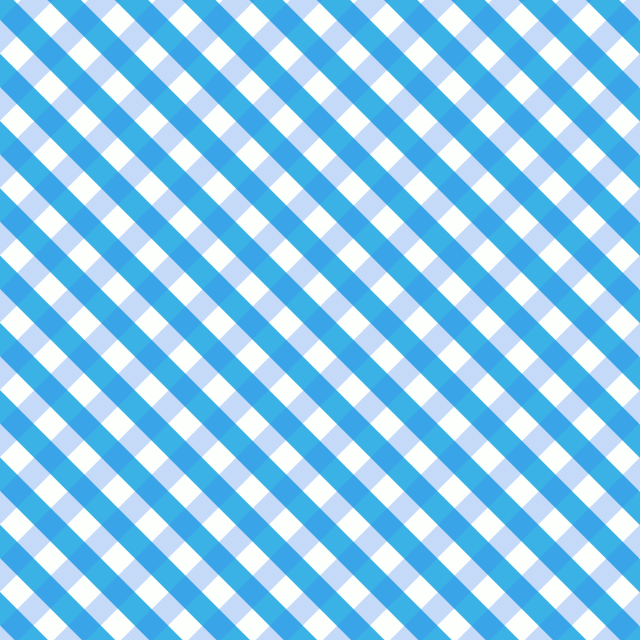
Give the GLSL for this pattern, as a WebGL 1 fragment shader.

```glsl
precision highp float;
// Diagonal gingham: bold blue bands crossing pale lavender bands on white.

#define REPEATS 9.511          // bands across and down the canvas
#define BLUE_WIDTH 0.497       // share of one repeat
#define PALE_WIDTH 0.485
#define BLUE_PHASE -0.046      // band centre, in repeats from the top left
#define PALE_PHASE 0.551
#define RIB_COUNT 128.0        // fine woven ribs along each diagonal
#define WHITE vec3(0.992, 1.0, 0.994)
#define LAVENDER vec3(0.770, 0.852, 0.978)
#define LAVENDER_RIB vec3(0.780, 0.866, 0.964)
#define BLUE vec3(0.228, 0.700, 0.902)
#define BLUE_CROSSING vec3(0.222, 0.645, 0.904)

uniform vec2 u_resolution;

// Coverage of a repeating band; all lengths are in repeats.
float band(float position, float centre, float width, float softness) {
    float distanceToCentre = abs(fract(position - centre + 0.5) - 0.5);
    return 1.0 - smoothstep(-softness, softness, distanceToCentre - 0.5 * width);
}

void main() {
    float shortSide = min(u_resolution.x, u_resolution.y);
    vec2 uv = gl_FragCoord.xy / shortSide;
    uv.y = u_resolution.y / shortSide - uv.y;

    // Diagonal axes: across the falling bands, across the rising bands.
    float falling = uv.x - uv.y;
    float rising = uv.x + uv.y;
    float softness = REPEATS / shortSide;

    float blue = band(falling * REPEATS, BLUE_PHASE, BLUE_WIDTH, softness);
    float pale = band(rising * REPEATS, PALE_PHASE, PALE_WIDTH, softness);

    // Faint ribs tint the pale cloth only.
    float rib = 0.3 + 0.3 * sin(6.2831853 * RIB_COUNT * falling);
    vec3 paleCloth = mix(LAVENDER, LAVENDER_RIB, rib);

    vec3 ground = mix(WHITE, paleCloth, pale);
    vec3 overlay = mix(BLUE, BLUE_CROSSING, pale);
    gl_FragColor = vec4(mix(ground, overlay, blue), 1.0);
}
```
